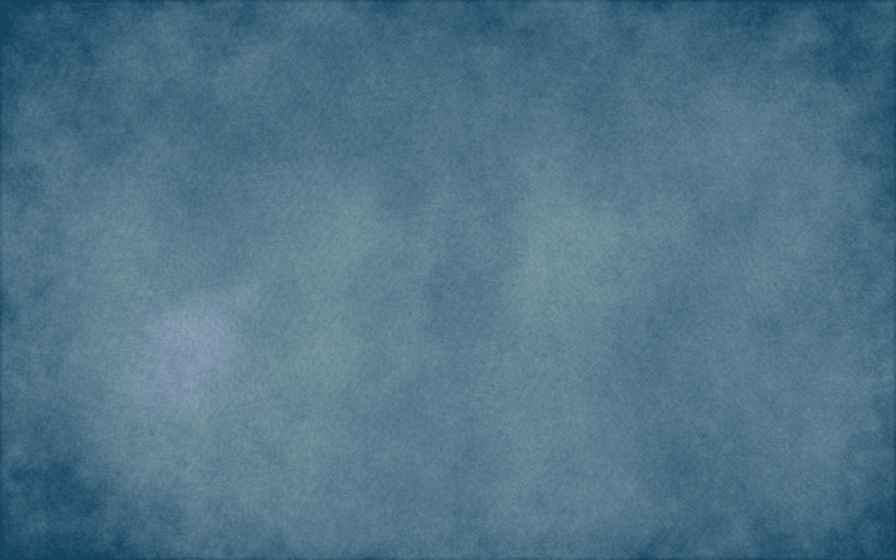
Reproduce this texture procedurally as a Shadertoy shader.

```glsl
#define SHADOW vec3(0.155, 0.325, 0.43)
#define LIGHT vec3(0.49, 0.598, 0.65)
#define MOSS_TINT vec3(-0.006, 0.008, -0.018)
#define LILAC_TINT vec3(0.022, 0.0, 0.03)
#define BASE_TONE 0.555
#define CLOUD_AMOUNT 0.62
#define STREAK_AMOUNT 0.55
#define SCUFF_AMOUNT 0.50
#define GRAIN_AMOUNT 0.20
#define GRAIN_SCALE 290.0
#define SPECK_SCALE 17.0

const mat2 TURN = mat2(0.8, 0.6, -0.6, 0.8);

float hash(vec2 p) {
    return fract(sin(dot(p, vec2(127.1, 311.7))) * 43758.545);
}

float noise(vec2 p) {
    vec2 i = floor(p);
    vec2 f = fract(p);
    f = f * f * (3.0 - 2.0 * f);
    return mix(mix(hash(i), hash(i + vec2(1.0, 0.0)), f.x),
               mix(hash(i + vec2(0.0, 1.0)), hash(i + 1.0), f.x), f.y);
}

float fbm(vec2 p) {
    float sum = 0.0;
    float weight = 0.46;
    for (int i = 0; i < 6; i++) {
        sum += weight * noise(p);
        p = TURN * p * 2.03 + 17.3;
        weight *= 0.57;
    }
    return sum;
}

// 1 inside a box, fading to 0 over the given softness
float softBox(vec2 p, vec2 halfSize, float softness) {
    vec2 d = abs(p) - halfSize;
    float dist = length(max(d, 0.0)) + min(max(d.x, d.y), 0.0);
    return 1.0 - smoothstep(-softness, softness, dist);
}

// Small scattered dark fibres, one at most per cell
float specks(vec2 p, float pixel) {
    vec2 cell = floor(p * SPECK_SCALE);
    float seed = hash(cell + 5.7);
    vec2 centre = 0.2 + 0.6 * vec2(hash(cell + 31.4), hash(cell + 73.9));
    vec2 d = (fract(p * SPECK_SCALE) - centre) / SPECK_SCALE;
    float angle = 6.2832 * hash(cell + 11.2);
    d = mat2(cos(angle), sin(angle), -sin(angle), cos(angle)) * d;
    float dist = length(d * vec2(0.6, 1.0));
    float radius = mix(0.0006, 0.0020, seed * 2.5);
    return step(seed, 0.4) * (1.0 - smoothstep(radius - pixel, radius + pixel, dist));
}

void mainImage(out vec4 fragColor, in vec2 fragCoord) {
    vec2 p = fragCoord / iResolution.y;
    vec2 uv = fragCoord / iResolution.xy;
    float aspect = iResolution.x / iResolution.y;
    float pixel = 1.0 / iResolution.y;

    // Soft clouds and a warped copy of the plane for ragged outlines
    vec2 warp = vec2(fbm(p * 8.0 + 3.1), fbm(p * 8.0 + 41.7)) - 0.5;
    vec2 q = p + 0.13 * warp;
    float tone = BASE_TONE + CLOUD_AMOUNT * (fbm(p * 4.5 + 8.4) - 0.5);
    tone -= 0.07 * smoothstep(0.58, 0.80, p.y);

    // Vertical washes through the middle
    float window = softBox(uv - vec2(0.57, 0.46), vec2(0.18, 0.20), 0.16);
    float wash = fbm(vec2(q.x * 8.0, q.y * 2.0) + 21.0) - 0.47;
    tone += STREAK_AMOUNT * window * wash + 0.08 * window;
    float column = (q.x - 0.44 * aspect) / 0.045;
    tone -= 0.13 * exp(-column * column) * softBox(vec2(0.0, uv.y - 0.55), vec2(1.0, 0.18), 0.15);

    // Glow at the lower left: wide halo and pale core
    float halo = softBox(q - vec2(0.27 * aspect, 0.36), vec2(0.20, 0.17), 0.17);
    float core = softBox(q - vec2(0.22 * aspect, 0.36), vec2(0.10, 0.085), 0.065);
    tone += 0.29 * halo + 0.17 * core;

    // Darkened, scuffed border and corners
    vec2 inset = min(p, vec2(aspect, 1.0) - p);
    float edge = min(inset.x, inset.y);
    float border = exp(-max(edge + 0.25 * warp.x, 0.0) / 0.085);
    float corner = smoothstep(0.85, 1.35, length(uv * 2.0 - 1.0) + 0.7 * warp.y);
    tone -= 0.23 * border + 0.38 * corner;
    float worn = clamp(0.22 + 0.6 * border + 0.7 * corner, 0.0, 1.0);
    tone += SCUFF_AMOUNT * worn * (fbm(p * 32.0) - 0.5);
    tone -= 0.16 * (1.0 - smoothstep(0.002, 0.006, edge));

    // Paper tooth and specks
    vec2 g = TURN * p * GRAIN_SCALE;
    float tooth = noise(g) + 0.5 * noise(TURN * g * 0.5 + 9.0) - 0.75;
    tone += GRAIN_AMOUNT * tooth;
    tone -= 0.18 * specks(p, pixel);

    // Blue ramp, green in the lighter washes, lilac in the core
    vec3 color = mix(SHADOW, LIGHT, clamp(tone, -0.2, 1.15));
    color += MOSS_TINT * smoothstep(0.60, 0.85, tone) * (1.0 - core);
    color += LILAC_TINT * core;
    fragColor = vec4(clamp(color, 0.0, 1.0), 1.0);
}
```
